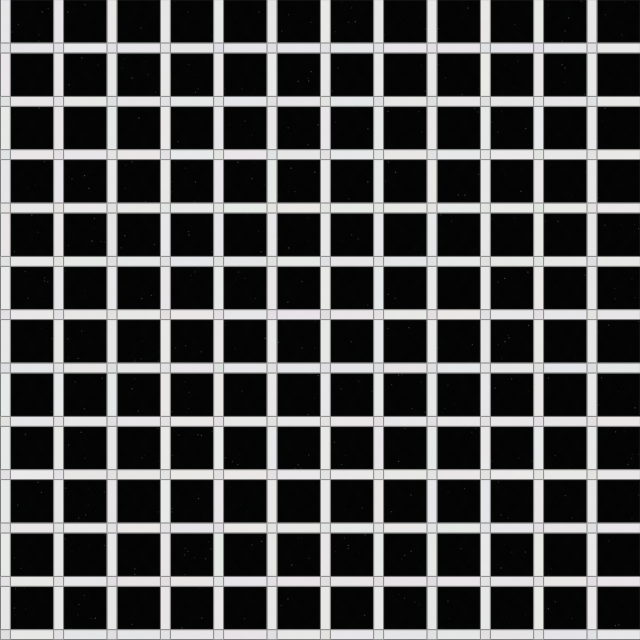
Give the GLSL for this pattern, as a WebGL 2 fragment shader.

```glsl
#version 300 es
precision highp float;
// Black square tiles in a 12 by 12 grid, parted by pale strips with grey seams.
uniform vec2 u_resolution;
out vec4 fragColor;

const float REPEATS = 12.0;
const float STRIP_HALF = 0.1;     // half strip width, in cells
const float SEAM_HALF = 0.0085;   // half seam width, in cells
const float SPECKS = 16.0;        // speck sites per cell side

const vec3 BLACK = vec3(0.014, 0.015, 0.015);
const vec3 RIM = vec3(0.08);
const vec3 PALE = vec3(0.905);
const vec3 CROSSING = vec3(0.885);
const vec3 SEAM_DARK = vec3(0.40);
const vec3 SEAM_LIGHT = vec3(0.52);

vec3 hash3(vec2 p) {
    vec3 q = fract(p.xyx * vec3(0.1031, 0.1030, 0.0973));
    q += dot(q, q.yxz + 33.33);
    return fract((q.xxy + q.yzz) * q.zyx);
}

// Antialiased coverage of the region where d is negative.
float fill(float d, float px) {
    return clamp(0.5 - d / px, 0.0, 1.0);
}

// Sparse round specks, one possible site per wrapped cell.
float specks(vec2 p, float period, float density, float px) {
    vec2 site = mod(floor(p), period);
    vec3 h = hash3(site + 7.0);
    vec2 center = 0.3 + 0.4 * h.xy;
    float spot = fill(length(fract(p) - center) - 0.2, max(px, 0.2));
    return spot * step(1.0 - density, h.z) * hash3(site + 51.0).x;
}

// Faint grain from layered sines with whole periods.
float grain(vec2 uv) {
    vec2 t = 6.28318 * uv;
    float broad = sin(t.x * 31.0 + 2.0 * sin(t.y * 17.0));
    float fine = sin(t.y * 83.0 + 3.0 * sin(t.x * 59.0));
    return 0.5 * (broad + fine);
}

// Small colour shift for each strip piece, with a weaker one along its row.
vec3 pieceTint(vec2 cell, vec2 kind) {
    vec3 piece = hash3(cell * 2.0 + kind + 3.0) - 0.5;
    vec3 row = hash3(vec2(19.0, cell.y + 40.0)) - 0.5;
    return 0.018 * piece + 0.014 * row * kind.y;
}

vec3 tileColor(vec2 uv, vec2 fromStrip, float px) {
    float edge = min(fromStrip.x, fromStrip.y) - STRIP_HALF;
    vec3 color = BLACK + 0.004 * grain(uv);
    color += 0.22 * specks(uv * REPEATS * SPECKS, REPEATS * SPECKS, 0.022, px * SPECKS);
    return mix(color, RIM, fill(edge - 0.014, px));
}

vec3 stripColor(vec2 uv, vec2 cell, vec2 fromStrip) {
    vec2 kind = step(fromStrip, vec2(STRIP_HALF));
    vec3 base = mix(PALE, CROSSING, kind.x * kind.y);
    return base + pieceTint(cell, kind) + 0.003 * grain(uv);
}

void main() {
    vec2 uv = gl_FragCoord.xy / u_resolution;
    float px = REPEATS / min(u_resolution.x, u_resolution.y);
    vec2 p = uv * REPEATS;
    vec2 cell = mod(floor(p), REPEATS);

    // Distance to the strip centres, which lie one half width into each cell.
    vec2 fromStrip = abs(fract(p - STRIP_HALF + 0.5) - 0.5);
    vec2 cover = vec2(fill(fromStrip.x - STRIP_HALF, px), fill(fromStrip.y - STRIP_HALF, px));
    float strip = max(cover.x, cover.y);
    vec3 color = mix(tileColor(uv, fromStrip, px), stripColor(uv, cell, fromStrip), strip);

    // Seams along both sides of every strip, lighter where strips cross.
    vec2 seamDist = abs(fromStrip - STRIP_HALF + 0.007) - SEAM_HALF;
    float seam = max(fill(seamDist.x, px), fill(seamDist.y, px));
    vec3 seamColor = mix(SEAM_DARK, SEAM_LIGHT, cover.x * cover.y);
    color = mix(color, seamColor, seam * strip);

    fragColor = vec4(clamp(color, 0.0, 1.0), 1.0);
}
```
